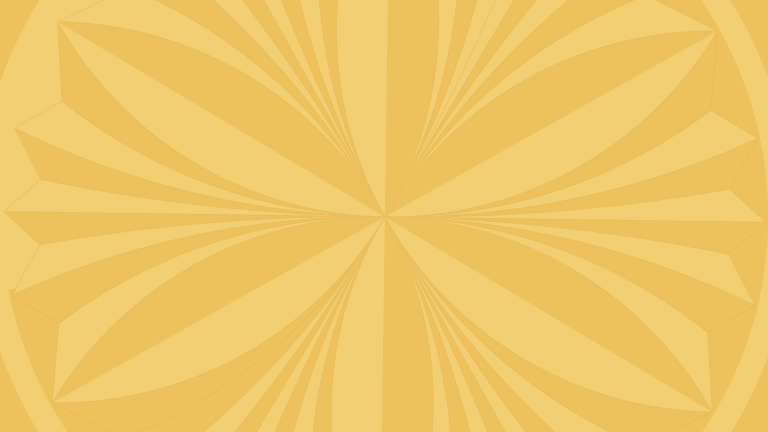
Write a Shadertoy shader that draws this background.

```glsl
// A six-petal folded rosette in two golden tones, inside a ring.
// Each fold is an arc tangent to its sector's midline at the center, so all
// folds are level sets of y / r^2; a zigzag rim cuts their outer ends.

const vec3 LIGHT = vec3(0.95, 0.81, 0.45);
const vec3 DARK = vec3(0.93, 0.757, 0.36);
const vec3 CREASE = vec3(0.89, 0.69, 0.30);
const vec2 CENTER = vec2(0.002, -0.002);   // offset from the canvas middle
const float RADIUS = 0.882;                // petal length, canvas height = 1
const float TURN = radians(29.2);          // direction of the first petal
const float SECTOR = radians(60.0);
const float RING_INNER = 1.006;
const float RING_OUTER = 1.07;
const float CREASE_WIDTH = 0.0012;
const float CREASE_STRENGTH = 0.42;
const float GLOW_ANGLE = radians(133.0);   // middle of the lit rim notches
const float GLOW_SPREAD = radians(58.0);

// Rim corners from petal axis to sector midline: radius, angle in degrees
const vec2 RIM[5] = vec2[5](vec2(1.0, 0.0), vec2(0.9, 11.1),
    vec2(1.0, 17.3), vec2(0.908, 24.6), vec2(1.0, 30.0));

vec2 polar(float radius, float angle) {
    return radius * vec2(cos(angle), sin(angle));
}

float coverage(float dist, float pixel) {
    return clamp(0.5 + dist / pixel, 0.0, 1.0);
}

// Signed distance to the zigzag rim, positive outside
float rimDistance(float r, float angle) {
    vec2 p = polar(r, angle);
    float dist = 0.0;
    for (int i = 0; i < 4; i++) {
        vec2 a = polar(RIM[i].x, radians(RIM[i].y));
        vec2 b = polar(RIM[i + 1].x, radians(RIM[i + 1].y));
        vec2 along = normalize(b - a);
        if (angle >= radians(RIM[i].y)) dist = dot(p - a, vec2(along.y, -along.x));
    }
    return dist;
}

void mainImage(out vec4 fragColor, in vec2 fragCoord) {
    vec2 p = ((fragCoord - 0.5 * iResolution.xy) / iResolution.y - CENTER) / RADIUS;
    float pixel = 1.0 / (iResolution.y * RADIUS);
    float r = max(length(p), 0.0001);
    float angle = atan(p.y, p.x);

    // Fold the plane into sectors between neighboring petal axes
    float turned = mod(angle - TURN, 6.0 * SECTOR);
    int sector = int(min(floor(turned / SECTOR), 5.0));
    float fromMid = turned - (float(sector) + 0.5) * SECTOR;
    float fromAxis = max(0.5 * SECTOR - abs(fromMid), 0.0);
    float level = sin(fromMid) / r;

    // Tone flips at each fold, except where neighbors share a tone
    float axisDistance = r * sin(fromAxis);
    float tone = (sector >= 1 && sector <= 3) ? 1.0 : -1.0;
    tone *= clamp(2.0 * axisDistance / pixel, 0.0, 1.0);
    int flat_fold = sector == 0 ? 5 : (sector == 3 ? 1 : -1);
    float creaseDistance = 1.0;
    for (int k = 0; k < 9; k++) {
        vec2 corner = RIM[k < 5 ? k : 8 - k];
        float side = k < 4 ? -1.0 : 1.0;
        float fold = side * sin(0.5 * SECTOR - radians(corner.y)) / corner.x;
        float dist = (level - fold) * r * r;
        if (k != flat_fold) tone *= -clamp(2.0 * dist / pixel, -1.0, 1.0);
        creaseDistance = min(creaseDistance, abs(dist));
    }
    vec3 color = mix(DARK, LIGHT, 0.5 + 0.5 * tone);

    // Notches between the rim and the ring
    float rim = rimDistance(r, fromAxis);
    vec3 notch = cos(angle - GLOW_ANGLE) > cos(GLOW_SPREAD) ? LIGHT : DARK;
    color = mix(color, notch, coverage(rim, pixel));

    // Fine creases along folds and rim
    creaseDistance = rim < 0.0 ? min(creaseDistance, -rim) : rim;
    float crease = coverage(CREASE_WIDTH - creaseDistance, pixel);
    color = mix(color, CREASE, CREASE_STRENGTH * crease);

    // Ring and corners
    color = mix(color, LIGHT, coverage(r - RING_INNER, pixel));
    color = mix(color, DARK, coverage(r - RING_OUTER, pixel));
    fragColor = vec4(color, 1.0);
}
```
